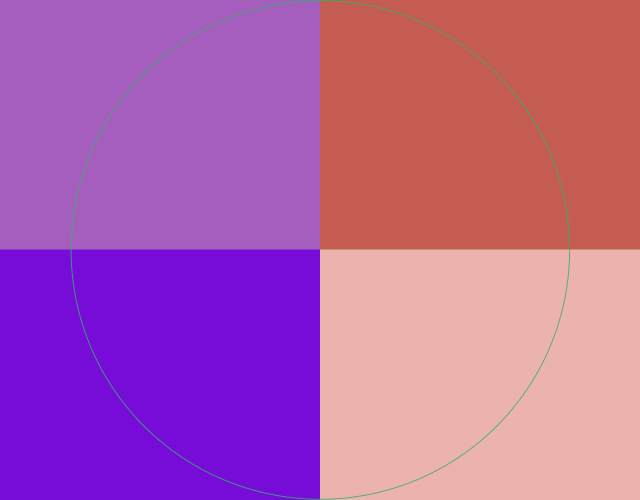
Reproduce this background procedurally as a Shadertoy shader.

```glsl
// Four flat colour quadrants meeting at the centre, with a hairline green
// circle spanning the full height. Quadrants are blended by antialiased
// steps; the circle is a thin band around a distance function.

#define SPLIT vec2(0.0, 0.001)
#define CENTRE vec2(0.0007, 0.0)
#define RADIUS 0.4985
#define LINE_WIDTH 0.0019
#define LINE_OPACITY 0.85
#define TOP_LEFT vec3(0.650, 0.370, 0.745)
#define TOP_RIGHT vec3(0.770, 0.362, 0.318)
#define BOTTOM_LEFT vec3(0.467, 0.045, 0.847)
#define BOTTOM_RIGHT vec3(0.926, 0.699, 0.673)
#define LINE_COLOUR vec3(0.20, 0.69, 0.43)

// Coverage of a line of the given width, box filtered over one pixel
float lineCoverage(float dist, float width, float pixel) {
    float inner = max(dist - 0.5 * pixel, -0.5 * width);
    float outer = min(dist + 0.5 * pixel, 0.5 * width);
    return clamp((outer - inner) / pixel, 0.0, 1.0);
}

void mainImage(out vec4 fragColor, in vec2 fragCoord) {
    // Centred coordinates, one unit per canvas height
    float pixel = 1.0 / iResolution.y;
    vec2 p = (fragCoord - 0.5 * iResolution.xy) * pixel;

    // Quadrants: x selects right, y selects top
    vec2 side = clamp((p - SPLIT) / pixel + 0.5, 0.0, 1.0);
    vec3 bottom = mix(BOTTOM_LEFT, BOTTOM_RIGHT, side.x);
    vec3 top = mix(TOP_LEFT, TOP_RIGHT, side.x);
    vec3 colour = mix(bottom, top, side.y);

    // Hairline circle
    float dist = length(p - CENTRE) - RADIUS;
    float ring = lineCoverage(dist, LINE_WIDTH, pixel);
    colour = mix(colour, LINE_COLOUR, ring * LINE_OPACITY);

    fragColor = vec4(colour, 1.0);
}
```
